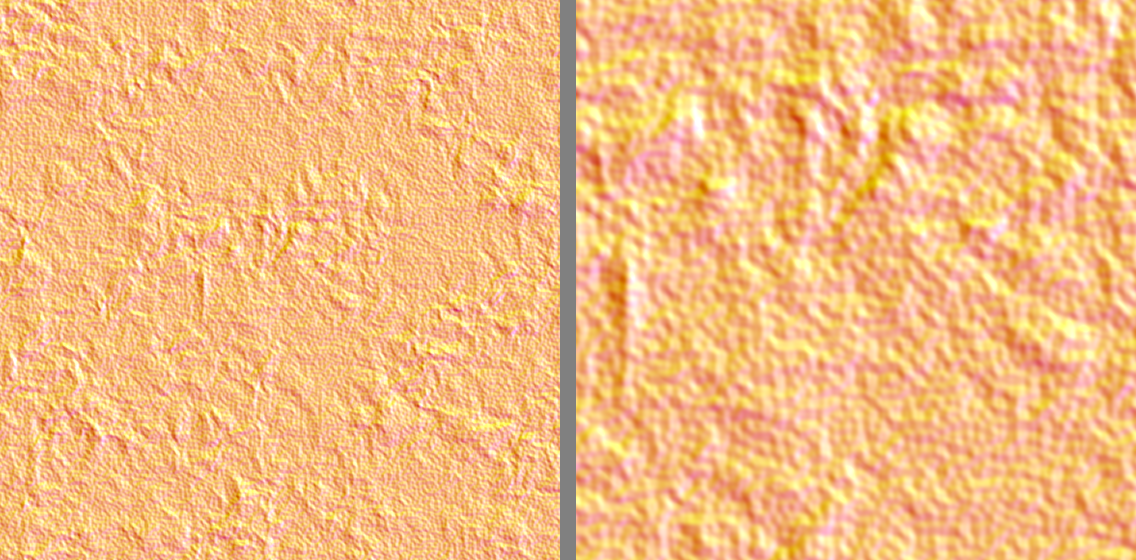
Left, the full canvas; right, a detail of the centre.
Give the GLSL for this texture, as a WebGL 1 fragment shader.

```glsl
precision highp float;
uniform vec2 u_resolution;

vec2 randomDirection(vec2 cell) {
  vec3 q = fract(cell.xyx * vec3(0.1031, 0.1030, 0.0973));
  q += dot(q, q.yzx + 33.33);
  float angle = 6.2832 * fract((q.x + q.y) * q.z);
  return vec2(cos(angle), sin(angle));
}

float gradientNoise(vec2 p) {
  vec2 i = floor(p), f = fract(p);
  vec2 u = f * f * f * (f * (f * 6.0 - 15.0) + 10.0);
  float a = dot(randomDirection(i), f);
  float b = dot(randomDirection(i + vec2(1.0, 0.0)), f - vec2(1.0, 0.0));
  float c = dot(randomDirection(i + vec2(0.0, 1.0)), f - vec2(0.0, 1.0));
  float d = dot(randomDirection(i + 1.0), f - 1.0);
  return mix(mix(a, b, u.x), mix(c, d, u.x), u.y);
}

// Puffy clumps with creased valleys, covered by fine grain
float height(vec2 p) {
  vec2 warp = vec2(gradientNoise(p * 15.0 + 3.7), gradientNoise(p * 15.0 + 61.3));
  vec2 q = p + 0.022 * warp;
  float roughness = clamp(1.0 + 1.3 * gradientNoise(p * 6.0 + 17.0), 0.45, 1.6);
  float clumps = 0.0;
  float frequency = 10.0;
  float slope = 0.32;
  for (int i = 0; i < 4; i++) {
    float n = gradientNoise(q * frequency + float(i) * 23.4);
    float puff = sqrt(n * n + 0.004);
    clumps += slope / frequency * mix(puff, n, i < 2 ? 0.3 : 0.75);
    frequency *= 1.93;
    slope = min(slope * 1.35, 0.62);
  }
  float grain = gradientNoise(p * 145.0 + 9.1) * 0.85 / 145.0;
  return clumps * roughness + grain;
}

void main() {
  vec2 p = gl_FragCoord.xy / min(u_resolution.x, u_resolution.y);

  // Surface slope by central differences
  vec2 e = vec2(0.001, 0.0);
  vec2 slope = vec2(height(p + e.xy) - height(p - e.xy),
                    height(p + e.yx) - height(p - e.yx)) / (2.0 * e.x);

  // A yellow light from the upper right and a pink one from the right
  float yellowLight = -dot(slope, vec2(0.6, 0.8));
  float pinkLight = -dot(slope, vec2(0.99, -0.14));
  vec3 color = vec3(0.97, 0.74, 0.50);
  color.r += 0.03 * (yellowLight + pinkLight);
  color.g += 0.14 * yellowLight + 0.015 * pinkLight;
  color.b += 0.18 * pinkLight;
  gl_FragColor = vec4(clamp(color, 0.0, 1.0), 1.0);
}
```
